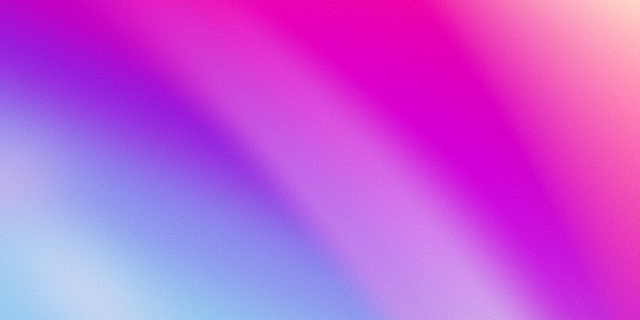
Write a Shadertoy shader that draws this background.

```glsl
// Soft diagonal folds of light: a cool blue corner, a lilac sheet, a magenta
// fold and a peach glow. Curved seams run down the canvas; colours are eased
// between neighbouring seams, then hazed and given a fine grain.

#define COOL_TILT 0.84
#define GRAIN_SCALE 150.0
#define GRAIN_AMOUNT 0.03
#define LILAC_STRENGTH 0.65
#define PALE_STRENGTH 0.85

const vec3 PLUM       = vec3(0.77, 0.00, 0.76);
const vec3 VIOLET     = vec3(0.60, 0.10, 0.86);
const vec3 PERIWINKLE = vec3(0.55, 0.55, 0.93);
const vec3 SKY        = vec3(0.58, 0.79, 0.94);
const vec3 LILAC      = vec3(0.82, 0.70, 0.92);
const vec3 PALE       = vec3(0.80, 0.84, 0.95);

// Colours along each seam: top, middle, bottom
const mat3 SHEET = mat3(0.90, 0.12, 0.76,  0.77, 0.38, 0.90,  0.77, 0.58, 0.92);
const mat3 CREST = mat3(0.92, 0.09, 0.74,  0.84, 0.38, 0.90,  0.82, 0.64, 0.92);
const mat3 FOLD  = mat3(0.92, 0.01, 0.70,  0.82, 0.00, 0.84,  0.77, 0.20, 0.87);
const mat3 RIM   = mat3(0.93, 0.02, 0.66,  0.82, 0.01, 0.80,  0.78, 0.17, 0.85);
const mat3 PEACH = mat3(1.00, 0.85, 0.78,  0.97, 0.39, 0.70,  0.84, 0.16, 0.80);

// Weights of a parabola through values at t = 0, 0.5 and 1
vec3 parabola(float t) {
    return vec3((1.0 - t) * (1.0 - 2.0 * t), 4.0 * t * (1.0 - t), t * (2.0 * t - 1.0));
}

vec2 hashGradient(vec2 cell) {
    vec3 h = fract(cell.xyx * vec3(0.1031, 0.1030, 0.0973));
    h += dot(h, h.yzx + 33.33);
    float angle = 6.28318 * fract((h.x + h.y) * h.z);
    return vec2(cos(angle), sin(angle));
}

float gradientNoise(vec2 p) {
    vec2 i = floor(p), f = fract(p);
    vec2 s = f * f * f * (f * (f * 6.0 - 15.0) + 10.0);
    vec2 e = vec2(0.0, 1.0);
    float low  = mix(dot(hashGradient(i), f),
                     dot(hashGradient(i + e.yx), f - e.yx), s.x);
    float high = mix(dot(hashGradient(i + e.xy), f - e.xy),
                     dot(hashGradient(i + e.yy), f - e.yy), s.x);
    return mix(low, high, s.y);
}

float haze(vec2 offset, vec2 radius) {
    vec2 q = offset / radius;
    return exp(-dot(q, q));
}

// Cool corner: tilted ramp with two soft patches; p.y grows downward
vec3 coolCorner(vec2 p) {
    float depth = p.y - COOL_TILT * p.x;
    vec3 col = mix(PLUM, VIOLET, smoothstep(-0.10, 0.16, depth));
    col = mix(col, PERIWINKLE, smoothstep(0.08, 0.48, depth));
    col = mix(col, SKY, smoothstep(0.40, 0.80, depth));
    col = mix(col, LILAC, LILAC_STRENGTH * haze(p - vec2(0.0, 0.56), vec2(0.10, 0.16)));
    vec2 paleOffset = p - vec2(0.14, 0.93);
    paleOffset.x -= 0.35 * paleOffset.y;
    return mix(col, PALE, PALE_STRENGTH * haze(paleOffset, vec2(0.10, 0.26)));
}

void mainImage(out vec4 fragColor, in vec2 fragCoord) {
    vec2 p = fragCoord / iResolution.xy;
    p.y = 1.0 - p.y;
    vec3 w = parabola(p.y);

    // Seam positions across the canvas
    float shadow = dot(w, vec3(0.078, 0.352, 0.553));
    float sheet  = dot(w, vec3(0.260, 0.449, 0.651));
    float crest  = dot(w, vec3(0.325, 0.573, 0.768));
    float fold   = dot(w, vec3(0.417, 0.729, 0.911));
    float rim    = dot(w, vec3(0.651, 0.814, 0.944));

    // Sweep from the cool corner to the warm one
    vec3 col = coolCorner(p);
    col = mix(col, SHEET * w, smoothstep(shadow, sheet, p.x));
    col = mix(col, CREST * w, smoothstep(sheet, crest, p.x));
    col = mix(col, FOLD * w, smoothstep(crest, fold, p.x));
    col = mix(col, RIM * w, smoothstep(fold, rim, p.x));
    float warm = clamp((p.x - rim) / (1.0 - rim), 0.0, 1.0);
    warm *= (1.5 - 0.5 * warm) * smoothstep(-0.1, 0.15, warm);
    col = mix(col, PEACH * w, warm);

    // Fine grain
    vec2 grainPos = fragCoord / iResolution.y * GRAIN_SCALE;
    col += GRAIN_AMOUNT * gradientNoise(grainPos);
    fragColor = vec4(clamp(col, 0.0, 1.0), 1.0);
}
```
